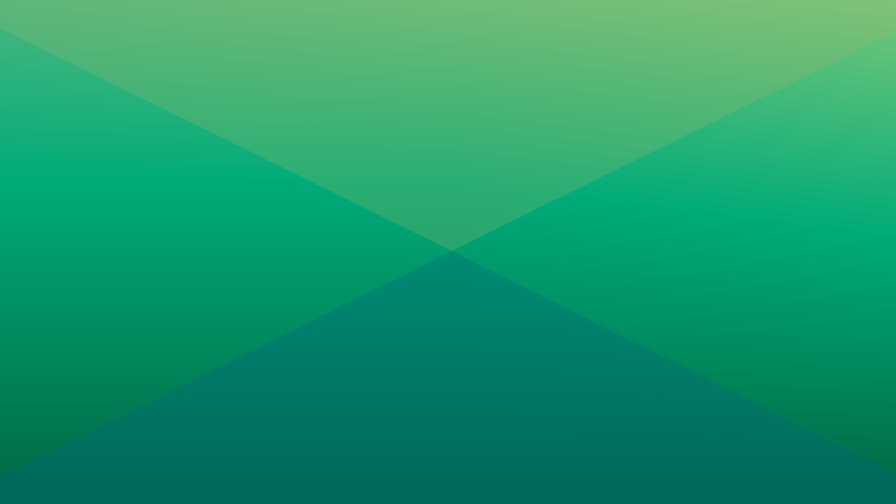
This background is drawn by a WebGL 1 fragment shader. Its source:

```glsl
precision highp float;

uniform vec2 u_resolution;

// Geometry: x runs left to right, depth runs top to bottom, both 0..1
const vec2 APEX = vec2(0.504, 0.498);
const float UPPER_SLOPE = 0.877;
const float LOWER_SLOPE = 0.890;

// Backdrop
const vec3 LIGHT_LEFT = vec3(0.29, 0.715, 0.50);
const vec3 LIGHT_RIGHT = vec3(0.47, 0.78, 0.48);
const vec3 EMERALD = vec3(0.00, 0.67, 0.47);
const vec3 FOREST = vec3(0.00, 0.43, 0.285);
const float EMERALD_LEFT = 0.365;
const float EMERALD_RIGHT = 0.475;
const float FOREST_DEPTH = 0.94;

// Translucent flaps
const vec3 OLIVE_TINT = vec3(0.59, 0.71, 0.41);
const float OLIVE_OPACITY = 0.27;
const vec3 TEAL_TINT = vec3(0.00, 0.40, 0.50);
const float TEAL_OPACITY = 0.33;

// Linear position of v between two stops, clamped to 0..1
float ramp(float start, float end, float v) {
  return clamp((v - start) / (end - start), 0.0, 1.0);
}

// Light at the top, emerald at a tilted stop, dark green at the bottom
vec3 backdrop(vec2 p) {
  float emeraldDepth = mix(EMERALD_LEFT, EMERALD_RIGHT, ramp(APEX.x, 1.0, p.x));
  vec3 light = mix(LIGHT_LEFT, LIGHT_RIGHT, p.x);
  vec3 color = mix(light, EMERALD, ramp(0.0, emeraldDepth, p.y));
  return mix(color, FOREST, ramp(emeraldDepth, FOREST_DEPTH, p.y));
}

void main() {
  vec2 p = gl_FragCoord.xy / u_resolution;
  p.y = 1.0 - p.y;
  float soft = 1.0 / u_resolution.y;
  float side = abs(p.x - APEX.x);

  // Vertical distance inside each triangular flap
  float insideUpper = APEX.y - UPPER_SLOPE * side - p.y;
  float insideLower = p.y - APEX.y - LOWER_SLOPE * side;
  float upperFlap = smoothstep(-soft, soft, insideUpper);
  float lowerFlap = smoothstep(-soft, soft, insideLower);

  // Tint the backdrop under each flap
  vec3 color = backdrop(p);
  color = mix(color, OLIVE_TINT, OLIVE_OPACITY * upperFlap);
  color = mix(color, TEAL_TINT, TEAL_OPACITY * lowerFlap);
  gl_FragColor = vec4(color, 1.0);
}
```
